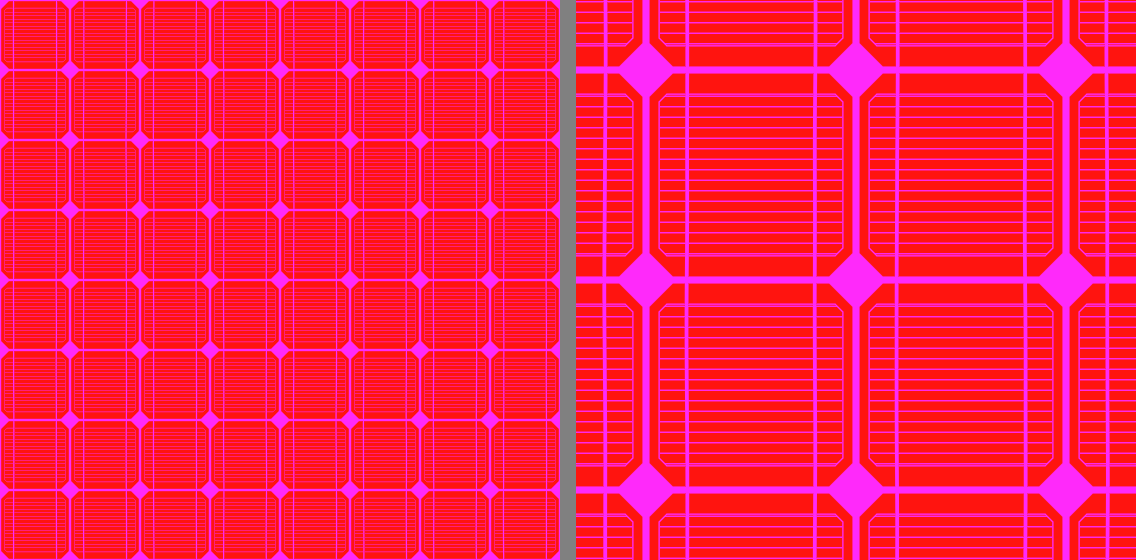
Left: the whole. Right: its middle third, enlarged.
This pattern is drawn by a Shadertoy shader. Its source:

```glsl
// Solar panel: a square grid of chamfered cells, each with thin contact
// fingers in an octagonal frame and two slightly wavering vertical busbars.
// Built from octagon distances, box-filtered lines and wrapping gradient noise.

#define REPEATS 8.0
#define FINGERS 20.0
#define GAP_HALF 0.017
#define CELL_CHAMFER 0.145
#define FRAME_HALF vec2(0.4375, 0.385)
#define FRAME_CHAMFER 0.215
#define FINGER_WIDTH 0.0065
#define BAR_OFFSET 0.305
#define BAR_WIDTH 0.018
#define BAR_WAVER 0.008
#define CELL_COLOR vec3(1.0, 0.08, 0.06)
#define METAL_COLOR vec3(1.0, 0.16, 0.98)

// Unit gradient on a lattice that wraps with the canvas
vec2 latticeGradient(vec2 p) {
    p = mod(p, REPEATS);
    float angle = 6.2832 * fract(sin(dot(p, vec2(127.1, 311.7))) * 4375.85);
    return vec2(cos(angle), sin(angle));
}

float gradientNoise(vec2 p) {
    vec2 i = floor(p), f = fract(p);
    vec2 u = f * f * f * (f * (f * 6.0 - 15.0) + 10.0);
    vec2 e = vec2(1.0, 0.0);
    float a = dot(latticeGradient(i), f);
    float b = dot(latticeGradient(i + e.xy), f - e.xy);
    float c = dot(latticeGradient(i + e.yx), f - e.yx);
    float d = dot(latticeGradient(i + e.xx), f - e.xx);
    return mix(mix(a, b, u.x), mix(c, d, u.x), u.y);
}

// Signed distance to a rectangle with its corners cut at 45 degrees
float octagon(vec2 p, vec2 halfSize, float chamfer) {
    vec2 q = abs(p);
    vec2 side = q - halfSize;
    return max(max(side.x, side.y), (q.x + q.y - 1.0 + chamfer) * 0.7071);
}

// Share of a pixel covered by a line, exact even below one pixel
float lineCoverage(float d, float width, float px) {
    float lo = max(d - 0.5 * px, -0.5 * width);
    float hi = min(d + 0.5 * px, 0.5 * width);
    return max(hi - lo, 0.0) / px;
}

float fillCoverage(float d, float px) {
    return clamp(0.5 - d / px, 0.0, 1.0);
}

void mainImage(out vec4 fragColor, in vec2 fragCoord) {
    vec2 grid = fragCoord / iResolution.xy * REPEATS;
    vec2 p = fract(grid) - 0.5;
    float px = REPEATS / min(iResolution.x, iResolution.y);

    // Backing seen between the cells and at their cut corners
    float cell = octagon(p, vec2(0.5 - GAP_HALF), CELL_CHAMFER);
    float metal = 1.0 - fillCoverage(cell, px);

    // Frame outline and the fingers inside it
    float frame = octagon(p, FRAME_HALF, FRAME_CHAMFER);
    float finger = (fract(p.y * FINGERS) - 0.5) / FINGERS;
    float fingers = lineCoverage(finger, FINGER_WIDTH, px) * fillCoverage(frame, px);
    metal = max(metal, lineCoverage(frame, FINGER_WIDTH, px));
    metal = max(metal, fingers);

    // Busbars running on from cell to cell
    float barX = p.x + BAR_WAVER * gradientNoise(grid + 0.5);
    metal = max(metal, lineCoverage(abs(barX) - BAR_OFFSET, BAR_WIDTH, px));

    fragColor = vec4(mix(CELL_COLOR, METAL_COLOR, metal), 1.0);
}
```
